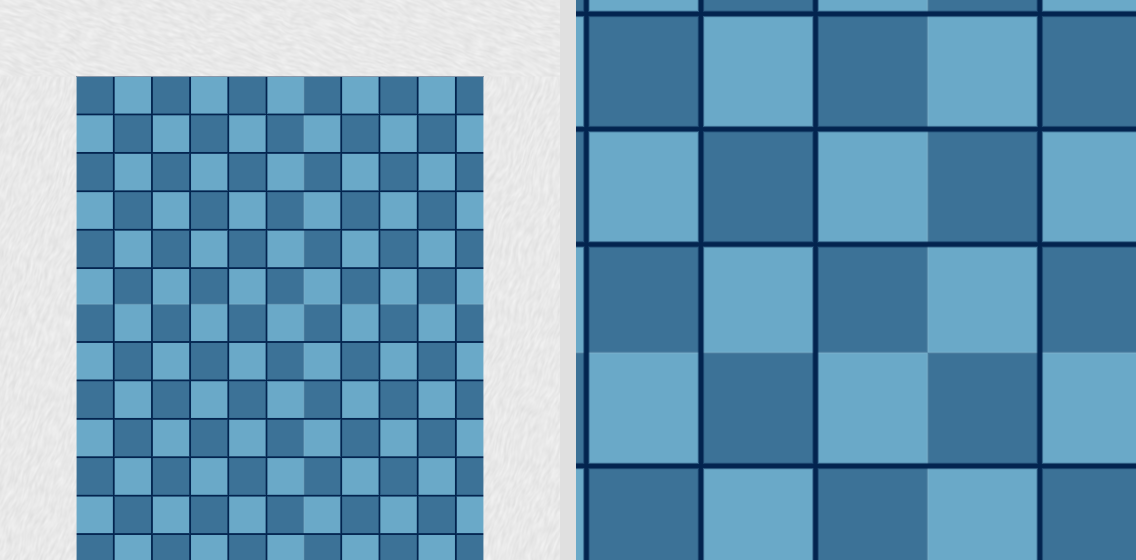
Left: the whole. Right: its middle third, enlarged.
Reproduce this pattern procedurally as a Shadertoy shader.

```glsl
const vec3 PAPER = vec3(0.912, 0.912, 0.912);
const vec3 DARK_TILE = vec3(0.235, 0.447, 0.592);
const vec3 LIGHT_TILE = vec3(0.416, 0.663, 0.784);
const vec3 GROUT = vec3(0.01, 0.14, 0.31);

// Layout in canvas units, measured from the upper left
const vec2 PANEL_MIN = vec2(0.1367, 0.1367);
const vec2 PANEL_MAX = vec2(0.8633, 1.1);
const vec2 SEAM = vec2(0.5427, 0.5433);          // joins two grouted sheets
const vec2 PITCH = vec2(0.0682, 0.0686);
const vec2 FIRST_LINE = vec2(0.2031, 0.2044);    // sheet before the seam
const vec2 SECOND_LINE = vec2(0.6094, 0.6107);   // sheet after the seam
const vec2 MIN_LINE = vec2(0.0, -1.0);
const float LAST_LINE = 4.0;
const float SECOND_INDEX = 7.0;
const float GROUT_HALF = 0.0016;
const float GROUT_SOFT = 0.0008;
const float SEAM_HALF = 0.0006;
const float SEAM_GLOW = 0.10;

const float FIBRE_ANGLE = 1.22;
const vec2 FIBRE_FREQ = vec2(38.0, 165.0);       // along, across
const float FIBRE_RELIEF = 0.045;
const float GRAIN_RELIEF = 0.025;

vec2 hashGradient(vec2 cell) {
    vec3 h = fract(cell.xyx * vec3(0.1031, 0.1030, 0.0973));
    h += dot(h, h.yzx + 33.33);
    float angle = 6.2832 * fract((h.x + h.y) * h.z);
    return vec2(cos(angle), sin(angle));
}

float gradientNoise(vec2 p) {
    vec2 i = floor(p), f = fract(p);
    vec2 u = f * f * f * (f * (f * 6.0 - 15.0) + 10.0);
    vec2 e = vec2(0.0, 1.0);
    float a = dot(hashGradient(i), f);
    float b = dot(hashGradient(i + e.yx), f - e.yx);
    float c = dot(hashGradient(i + e.xy), f - e.xy);
    float d = dot(hashGradient(i + e.yy), f - e.yy);
    return mix(mix(a, b, u.x), mix(c, d, u.x), u.y);
}

// Embossed paper made of short slanted fibres
vec3 paperColor(vec2 p) {
    float angle = FIBRE_ANGLE + 0.02 * gradientNoise(p * 9.0);
    vec2 along = vec2(cos(angle), sin(angle));
    vec2 q = vec2(dot(p, along), dot(p, vec2(-along.y, along.x)));
    q.y += 0.006 * gradientNoise(q * 22.0);
    float fibre = gradientNoise(q * FIBRE_FREQ);
    float grain = gradientNoise(q * FIBRE_FREQ * vec2(2.3, 1.4) + 71.0);
    return PAPER + FIBRE_RELIEF * fibre + GRAIN_RELIEF * grain;
}

// Checkered tiles with grout everywhere except along the seams
vec3 tileColor(vec2 p, float pixel) {
    vec2 afterSeam = step(SEAM, p);
    vec2 grid = (p - mix(FIRST_LINE, SECOND_LINE, afterSeam)) / PITCH;
    vec2 index = floor(grid) + mix(vec2(1.0), vec2(SECOND_INDEX), afterSeam);

    vec2 line = floor(grid + 0.5);
    line = mix(clamp(line, MIN_LINE, vec2(LAST_LINE)), max(line, 0.0), afterSeam);
    vec2 lineDist = abs(grid - line) * PITCH;
    vec2 seamDist = abs(p - SEAM);

    // Signs fade to zero at tile borders, which smooths the checks
    vec2 parity = 1.0 - 2.0 * mod(index, 2.0);
    vec2 tone = parity * smoothstep(0.0, 0.7 * pixel, min(lineDist, seamDist));
    vec3 color = mix(LIGHT_TILE, DARK_TILE, 0.5 + 0.5 * tone.x * tone.y);

    float seam = 1.0 - smoothstep(0.0, SEAM_HALF + pixel, min(seamDist.x, seamDist.y));
    color = mix(color, PAPER, SEAM_GLOW * seam);

    float soft = max(GROUT_SOFT, 0.6 * pixel);
    float nearest = min(lineDist.x, lineDist.y);
    float grout = 1.0 - smoothstep(GROUT_HALF - soft, GROUT_HALF + soft, nearest);
    return mix(color, GROUT, grout);
}

void mainImage(out vec4 fragColor, in vec2 fragCoord) {
    vec2 uv = fragCoord / iResolution.xy;
    vec2 p = vec2(uv.x, 1.0 - uv.y);
    float pixel = 1.0 / min(iResolution.x, iResolution.y);

    // Paper grain turns a quarter in the top band
    float band = smoothstep(-0.5 * pixel, 0.5 * pixel, PANEL_MIN.y - p.y);
    vec3 color = mix(paperColor(uv), paperColor(vec2(uv.y, -uv.x)), band);

    // Panel runs off the bottom edge
    vec2 inside = min(p - PANEL_MIN, PANEL_MAX - p);
    float panel = smoothstep(-0.5 * pixel, 0.5 * pixel, min(inside.x, inside.y));
    color = mix(color, tileColor(p, pixel), panel);

    fragColor = vec4(color, 1.0);
}
```
